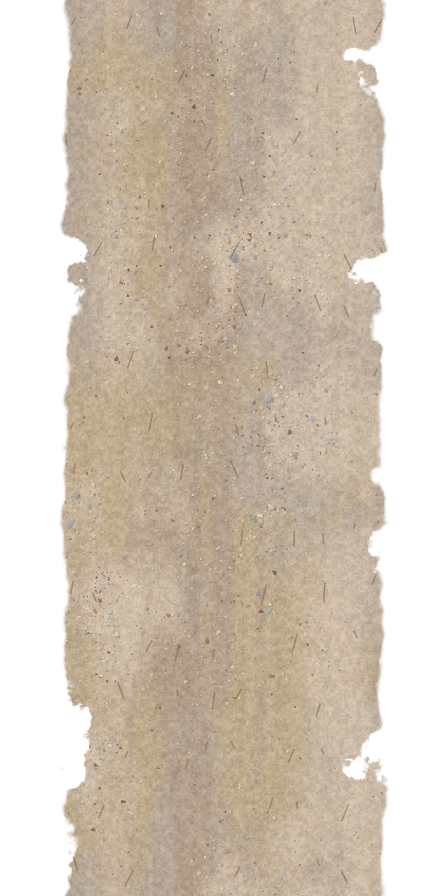
This texture is drawn by a Shadertoy shader. Its source:

```glsl
// A worn strip of sandy dirt road with scattered gravel and crumbling edges on white, tiling both ways.
const float TAU = 6.2831853;

vec2 hash2(vec2 p) {
    vec3 q = fract(p.xyx * vec3(0.1031, 0.1030, 0.0973));
    q += dot(q, q.yzx + 33.33);
    return fract((q.xx + q.yz) * q.zy);
}

// Value noise that wraps after n cells
float noise(vec2 uv, vec2 n) {
    vec2 p = uv * n, i = floor(p), f = p - i, e = vec2(0, 1);
    f = f * f * (3.0 - 2.0 * f);
    float low = mix(hash2(mod(i, n)).x, hash2(mod(i + e.yx, n)).x, f.x);
    float high = mix(hash2(mod(i + e.xy, n)).x, hash2(mod(i + e.yy, n)).x, f.x);
    return mix(low, high, f.y);
}

float layered(vec2 uv, vec2 n) {
    float sum = 0.0, amp = 0.5;
    for (int k = 0; k < 5; k++) {
        sum += amp * noise(uv, n);
        n *= 2.0;
        amp *= 0.55;
    }
    return sum / 1.055;
}

float bump(float x, float center, float width) {
    x = (x - center) / width;
    return exp(-x * x);
}

vec3 stoneColor(vec2 h) {
    vec3 c = mix(vec3(0.68, 0.69, 0.71), vec3(0.85, 0.78, 0.68), step(0.38, h.x));
    c = mix(c, vec3(0.66, 0.49, 0.35), step(0.82, h.x));
    c = mix(c, vec3(0.49, 0.41, 0.35), step(0.92, h.x));
    return c + 0.14 * (h.y - 0.5);
}

// Cellular gravel: jittered, rotated, uneven ellipses with a lit upper left side
vec3 addStones(vec3 ground, vec2 uv, float cells, float share) {
    vec2 n = vec2(cells, 2.0 * cells), p = uv * n, i = floor(p);
    float soft = cells / iResolution.x;
    for (int y = -1; y <= 1; y++)
    for (int x = -1; x <= 1; x++) {
        vec2 cell = i + vec2(x, y), id = mod(cell, n);
        vec2 h = hash2(id + 7.0), k = hash2(id + 61.0), tint = hash2(id + 137.0);
        vec2 q = p - cell - 0.2 - 0.6 * h;
        float a = TAU * k.x;
        vec2 r = mat2(cos(a), -sin(a), sin(a), cos(a)) * q * vec2(1.0, 1.45);
        float size = 0.15 + 0.25 * k.y * k.y;
        float d = length(r) - size * (1.0 + 0.16 * sin(3.0 * atan(r.y, r.x) + 9.0 * h.x));
        float present = smoothstep(0.0, 0.08, share - hash2(id + 211.0).x);
        float shadow = smoothstep(0.18, 0.0, d) * smoothstep(-0.1, 0.3, q.x - q.y);
        ground *= 1.0 - 0.2 * present * shadow;
        vec3 stone = stoneColor(tint) + 0.12 * (q.y - q.x);
        ground = mix(ground, stone, 0.85 * present * smoothstep(0.5 * soft, -0.5 * soft, d));
    }
    return ground;
}

// Thin, mostly upright twigs and straws, one at most in each cell
float twigs(vec2 uv) {
    vec2 p = uv * 16.0, id = mod(floor(p), 16.0), h = hash2(id + 19.0), k = hash2(id + 83.0);
    vec2 q = (fract(p) - 0.5 - 0.4 * (h - 0.5)) * vec2(1, 2) / 16.0;
    float tilt = 1.1 * (k.x - 0.5), reach = 0.005 + 0.016 * k.y;
    q = mat2(cos(tilt), -sin(tilt), sin(tilt), cos(tilt)) * q;
    float d = length(vec2(q.x, q.y - clamp(q.y, -reach, reach)));
    return step(hash2(id + 5.0).y, 0.4) * smoothstep(0.0008 + 1.0 / iResolution.x, 0.0004, d);
}

// Coverage of the strip, with porous bites along both sides
float roadMask(vec2 uv) {
    float y = uv.y;
    bool left = uv.x < 0.5;
    float wave = left
        ? cos(TAU * 2.0 * (y - 0.17)) + 0.7 * cos(TAU * 6.0 * (y - 0.19)) + 0.4 * cos(TAU * y)
        : cos(TAU * 4.0 * (y - 0.16)) + 0.6 * cos(TAU * 9.0 * (y - 0.04));
    float bite = smoothstep(0.1, 1.6, wave + 0.8 * (noise(uv, vec2(8, 24)) - 0.5));
    float crumbs = layered(uv, vec2(18, 36));
    float inset = left ? uv.x - 0.143 : 0.857 - uv.x;
    inset += 0.004 * sin(TAU * 3.0 * y) + 0.003 * sin(TAU * 7.0 * y + 2.0);
    float cover = inset / 0.13 - 0.38 * bite + (crumbs - 0.5) * mix(0.25, 1.9, bite);
    float rim = smoothstep(-0.003, 0.009, inset + 0.025 * (crumbs - 0.5));
    return rim * smoothstep(-0.06, 0.08, cover);
}

void mainImage(out vec4 fragColor, in vec2 fragCoord) {
    vec2 uv = fragCoord / iResolution.xy;
    float stain = layered(uv, vec2(5, 6));
    float streak = layered(uv, vec2(24, 3));
    float patches = layered(uv + 0.37, vec2(8, 10));

    // Packed earth in long, soft vertical bands
    float ochre = stain + 0.12 * cos(TAU * (uv.y - 0.25)) + 0.12 * bump(uv.x, 0.27, 0.12);
    vec3 col = mix(vec3(0.73, 0.67, 0.61), vec3(0.75, 0.67, 0.55), smoothstep(0.4, 0.65, ochre));
    float rut = 0.35 * bump(uv.x, 0.42, 0.11) + streak + 0.5 * (patches - 0.5);
    col = mix(col, vec3(0.68, 0.60, 0.52), 0.85 * smoothstep(0.5, 0.88, rut));
    float dry = 0.25 * bump(uv.x, 0.75, 0.13) + 0.18 * bump(uv.x, 0.25, 0.06) + patches;
    col = mix(col, vec3(0.81, 0.74, 0.66), 0.85 * smoothstep(0.48, 0.82, dry));
    col += 0.07 * (streak - 0.5);

    // Sandy grain
    col += 0.07 * (noise(uv, vec2(110, 220)) - 0.5) + 0.08 * (noise(uv, vec2(256, 512)) - 0.5);

    // Gravel gathers along the middle and in patches on the left
    float trail = bump(uv.x, 0.52 + 0.05 * sin(TAU * (uv.y - 0.3)), 0.15);
    float gravel = trail * (0.65 - 0.35 * cos(TAU * uv.y));
    gravel += 0.8 * bump(uv.x, 0.22, 0.09) * smoothstep(0.4, 0.65, stain);
    gravel *= smoothstep(0.2, 0.7, patches);
    col = addStones(col, uv, 110.0, 0.08 + 0.65 * gravel);
    col = addStones(col, uv, 64.0, 0.03 + 0.5 * gravel);
    col = addStones(col, uv, 34.0, 0.22 * gravel);
    col = mix(col, vec3(0.50, 0.40, 0.30), 0.55 * twigs(uv));

    fragColor = vec4(mix(vec3(1), col, roadMask(uv)), 1);
}
```
